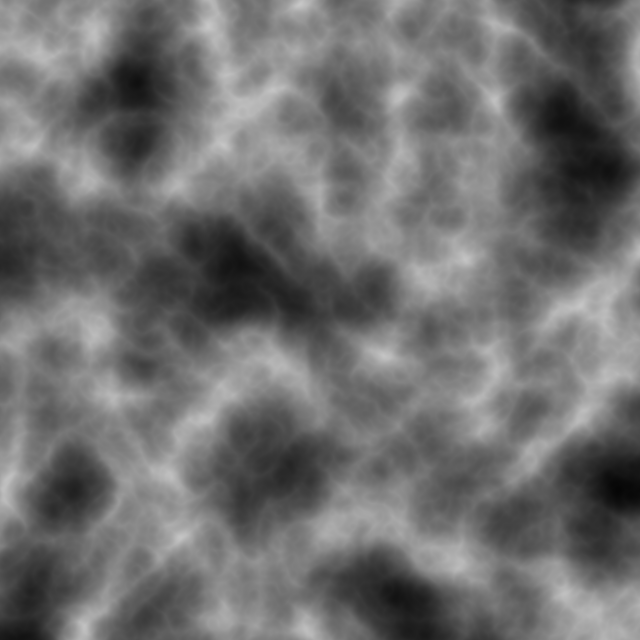
This texture is drawn by a Shadertoy shader. Its source:

```glsl
// Smoky grey ridged noise: bright soft creases around dark cloudy hollows.

// Random unit gradient for a lattice corner.
vec2 cornerGradient(ivec2 cell) {
    uvec2 q = uvec2(cell + 4096) * uvec2(1597u, 51749u);
    uint h = (q.x ^ (q.y >> 3)) * 28657u + q.y * 7919u;
    h = (h ^ (h >> 15)) * 73939u;
    h ^= h >> 13;
    float angle = 6.28318 * float(h & 65535u) / 65536.0;
    return vec2(cos(angle), sin(angle));
}

float gradientNoise(vec2 p) {
    ivec2 cell = ivec2(floor(p));
    vec2 f = fract(p);
    vec2 blend = f * f * f * (f * (f * 6.0 - 15.0) + 10.0);
    float a = dot(cornerGradient(cell), f);
    float b = dot(cornerGradient(cell + ivec2(1, 0)), f - vec2(1, 0));
    float c = dot(cornerGradient(cell + ivec2(0, 1)), f - vec2(0, 1));
    float d = dot(cornerGradient(cell + ivec2(1, 1)), f - vec2(1, 1));
    return mix(mix(a, b, blend.x), mix(c, d, blend.x), blend.y);
}

// Sum of folded noise octaves: zero along the creases, high in the hollows.
float hollowDepth(vec2 p) {
    float depth = 0.0;
    float amplitude = 1.0;
    for (int octave = 0; octave < 5; octave++) {
        float n = gradientNoise(p);
        depth += amplitude * sqrt(n * n + 0.0005);
        p = p * 2.0 + vec2(17.3, 9.7);
        amplitude *= 0.43;
    }
    return depth;
}

void mainImage(out vec4 fragColor, in vec2 fragCoord) {
    vec2 uv = fragCoord / iResolution.y;
    float depth = min(hollowDepth(uv * 3.4 + vec2(3.4, 7.6)), 0.95);

    // Bright crests fall off quickly, the hollows flatten towards black.
    float grey = 0.85 - 1.75 * depth + 0.85 * depth * depth;
    fragColor = vec4(vec3(clamp(grey, 0.0, 1.0)), 1.0);
}
```
